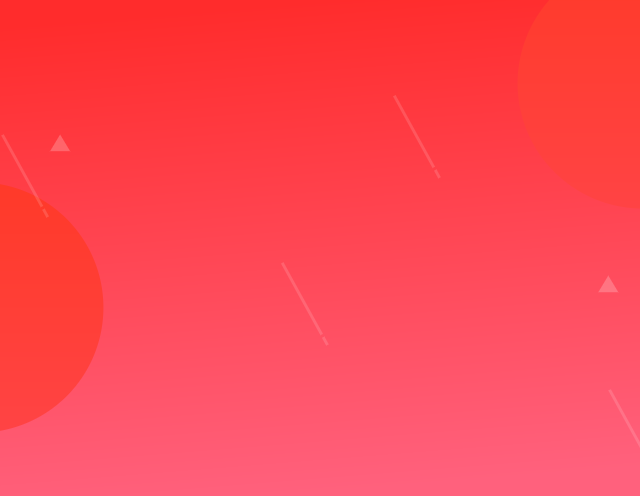
Reproduce this background procedurally as a Shadertoy shader.

```glsl
// A red-to-pink slanted gradient with two large orange discs cut by the sides,
// a few thin pale streaks with broken tails, and two small pale triangles.
// Shapes are distance functions in units of canvas height, blended in order.

#define GRADIENT_TILT 0.08
#define DISC_RADIUS 0.2525
#define STREAK_DIR normalize(vec2(0.54, -0.98))
#define STREAK_HALF_WIDTH 0.0029
#define STREAK_ALPHA 0.14
#define TRIANGLE_HALF_SIZE vec2(0.0202, 0.0168)
#define TRIANGLE_ALPHA 0.22

const vec3 SKY_TOP = vec3(1.0, 0.172, 0.172);
const vec3 SKY_BOTTOM = vec3(1.0, 0.382, 0.492);
const vec3 DISC_TOP = vec3(1.0, 0.225, 0.160);
const vec3 DISC_BOTTOM = vec3(1.0, 0.265, 0.268);

// Antialiased coverage of a signed distance, one pixel wide
float coverage(float dist) {
    return clamp(0.5 - dist * iResolution.y, 0.0, 1.0);
}

// Thin bar running from start to end along the x axis
float barDistance(vec2 p, float start, float end) {
    vec2 center = vec2(0.5 * (start + end), 0.0);
    vec2 d = abs(p - center) - vec2(0.5 * (end - start), STREAK_HALF_WIDTH);
    return length(max(d, 0.0)) + min(max(d.x, d.y), 0.0);
}

// Long bar followed by a short gap and a short tail
float streakDistance(vec2 p) {
    vec2 dir = STREAK_DIR;
    vec2 q = vec2(dot(p, dir), dot(p, vec2(-dir.y, dir.x)));
    return min(barDistance(q, 0.0, 0.165), barDistance(q, 0.171, 0.189));
}

// Upright isosceles triangle centered on its bounding box
float triangleDistance(vec2 p) {
    vec2 size = TRIANGLE_HALF_SIZE;
    vec2 sideNormal = normalize(vec2(2.0 * size.y, size.x));
    float side = dot(vec2(abs(p.x), p.y - size.y), sideNormal);
    return max(side, -p.y - size.y);
}

void mainImage(out vec4 fragColor, in vec2 fragCoord) {
    vec2 p = fragCoord / iResolution.y;

    // Background gradient
    float fall = 1.0 - p.y + GRADIENT_TILT * (p.x - 0.65);
    vec3 color = mix(SKY_TOP, SKY_BOTTOM, clamp(fall, 0.0, 1.0));

    // Discs, each shaded from top to bottom
    vec2 discs[2] = vec2[](vec2(1.296, 0.832), vec2(-0.044, 0.380));
    for (int i = 0; i < 2; i++) {
        vec2 q = p - discs[i];
        float depth = clamp(0.5 - 0.5 * q.y / DISC_RADIUS, 0.0, 1.0);
        vec3 discColor = mix(DISC_TOP, DISC_BOTTOM, depth);
        color = mix(color, discColor, coverage(length(q) - DISC_RADIUS));
    }

    // Streaks
    vec2 streaks[4] = vec2[](vec2(0.795, 0.807), vec2(0.005, 0.728),
                             vec2(0.569, 0.470), vec2(1.229, 0.214));
    for (int i = 0; i < 4; i++) {
        float mask = coverage(streakDistance(p - streaks[i]));
        color = mix(color, vec3(1.0), STREAK_ALPHA * mask);
    }

    // Triangles
    vec2 triangles[2] = vec2[](vec2(0.1212, 0.712), vec2(1.2264, 0.4276));
    for (int i = 0; i < 2; i++) {
        float mask = coverage(triangleDistance(p - triangles[i]));
        color = mix(color, vec3(1.0), TRIANGLE_ALPHA * mask);
    }

    fragColor = vec4(color, 1.0);
}
```
